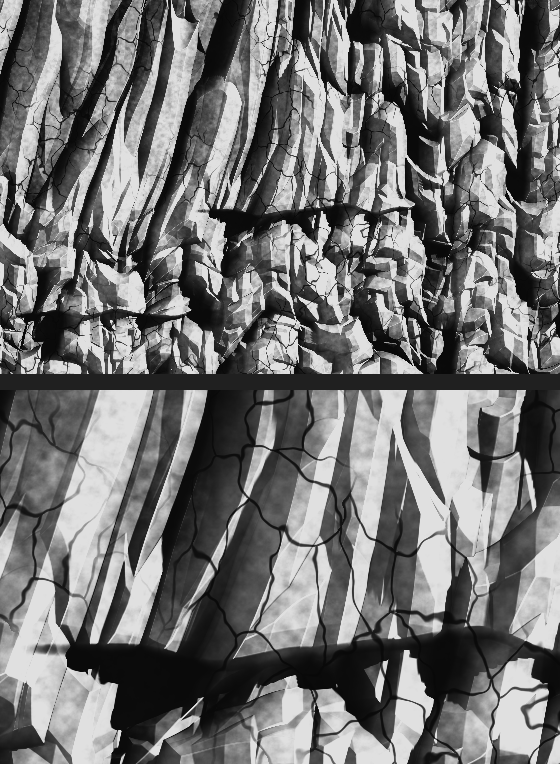
Top, the full canvas; bottom, a detail of the centre.
A Shadertoy shader for this texture:

```glsl
// A cliff of broken basalt columns in hard, raking black and white light.
// Convex faceted blocks on a leaning grid are joined into a height field,
// which is then lit, shadowed by a short ray march and lined with cracks.

const vec3 SUN_DIR = vec3(0.72, 0.40, 0.565);
const vec3 FILL_DIR = vec3(-0.64, 0.3, 0.7);
const float SLOPE_STEP = 0.0016;
const float SHADOW_REACH = 0.13;
const int SHADOW_STEPS = 16;

float hash(vec2 p) {
    return fract(sin(dot(p, vec2(127.1, 311.7))) * 43758.545);
}

vec2 hash2(vec2 p) {
    return vec2(hash(p), hash(p + vec2(41.3, 17.9)));
}

float noise(vec2 p) {
    vec2 i = floor(p), f = fract(p);
    f = f * f * (3.0 - 2.0 * f);
    return mix(mix(hash(i), hash(i + vec2(1, 0)), f.x),
               mix(hash(i + vec2(0, 1)), hash(i + vec2(1, 1)), f.x), f.y);
}

float fbm(vec2 p) {
    float sum = 0.0, gain = 0.5;
    for (int i = 0; i < 4; i++) {
        sum += gain * noise(p);
        p = p * 2.03 + 5.7;
        gain *= 0.5;
    }
    return sum / 0.9375;
}

// Column space: x runs across the columns, y along them.
// Columns lean and grow long at the upper left, and stay short elsewhere.
vec2 columnSpace(vec2 p) {
    float wobble = noise(p * 6.0) - 0.5;
    float lean = mix(0.1, 0.28, smoothstep(0.2, 0.6, p.y)) * (1.0 - smoothstep(0.55, 1.15, p.x));
    float across = 10.0 * (p.x - lean * (p.y - 0.35) + 0.03 * wobble);
    float y = p.y + 0.05 * wobble;
    float upperRate = mix(1.9, 5.0, smoothstep(0.65, 1.1, p.x));
    float along = 6.3 * min(y, 0.45) + upperRate * max(y - 0.45, 0.0);
    return vec2(across, along + 0.16 * sin(across * 2.3));
}

// One convex block: a ridged front, an undercut, steep sides and a chipped corner.
float block(vec2 d, vec2 r, vec2 s) {
    d.x += (s.y - 0.5) * 0.5 * d.y;
    float ridge = d.x - (s.x - 0.5) * 0.4;
    float front = max(ridge * mix(0.1, 0.8, r.y), -ridge * mix(0.3, 1.3, s.y));
    front += (r.x - 0.5) * 1.2 * d.y;
    front = max(front, (-d.y - 0.05 - 0.3 * s.x) * 1.5);
    float sides = (abs(d.x) - 0.4) * 4.0;
    float ends = max((-d.y + (r.x - 0.5) * 0.9 * d.x - 0.5) * 6.0, (d.y - 0.5) * 4.5);
    float angle = 6.283 * s.x;
    float chip = dot(d, vec2(cos(angle), sin(angle))) * 2.4 - 0.7;
    return 1.1 * fract(r.x * 7.0 + s.y * 3.0) - max(max(front, sides), max(ends, chip));
}

float blocks(vec2 q) {
    vec2 cell = floor(q);
    float top = -0.5;
    for (int j = -1; j <= 1; j++)
        for (int i = -1; i <= 1; i++) {
            vec2 id = cell + vec2(i, j);
            vec2 r = hash2(id), s = hash2(id + 73.0);
            vec2 center = id + 0.5 + vec2(0.6, 0.9) * (r - 0.5);
            top = max(top, block(q - center, r, s));
        }
    return top;
}

// A recess with a ragged, sharp upper lip, between two x positions.
float recess(vec2 p, float y, float left, float right) {
    float d = p.y - y - 0.05 * noise(vec2(p.x * 13.0, y));
    float profile = smoothstep(-0.11, -0.02, d) * (1.0 - smoothstep(-0.012, 0.0, d));
    return profile * smoothstep(left - 0.1, left, p.x) * (1.0 - smoothstep(right, right + 0.1, p.x));
}

float cliff(vec2 p) {
    vec2 q = columnSpace(p);
    float smoothArea = smoothstep(0.4, 0.6, p.y) * (1.0 - smoothstep(0.6, 0.95, p.x));
    float detail = mix(0.026, 0.004, smoothArea);
    float recesses = recess(p, 0.15, 0.1, 0.52) + recess(p, 0.42, 0.6, 1.05);
    return 0.07 * blocks(q) + detail * blocks(q * vec2(1.6, 2.2) + 7.0) - 0.045 * recesses;
}

float sunlight(vec2 p, float z) {
    float blocked = 0.0;
    for (int i = 1; i <= SHADOW_STEPS; i++) {
        float t = SHADOW_REACH * float(i) / float(SHADOW_STEPS);
        float ray = z + 0.002 + t * SUN_DIR.z / length(SUN_DIR.xy);
        blocked = max(blocked, cliff(p + normalize(SUN_DIR.xy) * t) - ray);
    }
    return 1.0 - smoothstep(0.0, 0.004, blocked);
}

// Distance to the border between the two nearest scattered points.
float crackDistance(vec2 p) {
    vec2 cell = floor(p), a = vec2(9.0), b = vec2(9.0);
    for (int j = -1; j <= 1; j++)
        for (int i = -1; i <= 1; i++) {
            vec2 id = cell + vec2(i, j);
            vec2 d = id + hash2(id + 9.0) - p;
            if (dot(d, d) < dot(a, a)) { b = a; a = d; }
            else if (dot(d, d) < dot(b, b)) b = d;
        }
    return (dot(b, b) - dot(a, a)) / (2.0 * length(b - a));
}

void mainImage(out vec4 fragColor, in vec2 fragCoord) {
    vec2 p = fragCoord / iResolution.y;

    // Surface slope, roughened by fine grit
    float z = cliff(p);
    float dx = cliff(p + vec2(SLOPE_STEP, 0)) - z;
    float dy = cliff(p + vec2(0, SLOPE_STEP)) - z;
    vec2 grit = vec2(fbm(p * 110.0), fbm(p * 110.0 + 47.0)) - 0.5;
    vec3 normal = normalize(normalize(vec3(-dx, -dy, SLOPE_STEP)) + vec3(0.35 * grit, 0.0));

    // Direct sun, weak fill and darkness in the gaps
    float stain = fbm(p * 16.0 + 3.0);
    float depth = smoothstep(-0.03, 0.05, z);
    float sun = pow(max(dot(normal, SUN_DIR), 0.0), 1.4) * sunlight(p, z);
    float fill = max(dot(normal, FILL_DIR), 0.0);
    float ambient = mix(0.04, 0.23, depth) * (0.4 + 1.2 * stain) + 0.1 * fill * depth;
    float tone = (ambient + 0.85 * sun) * (0.8 + 0.4 * fbm(p * 130.0 + 11.0));

    // Fine cracks, stronger in patches
    vec2 bend = vec2(fbm(p * 14.0), fbm(p * 14.0 + 31.0));
    float crack = crackDistance(p * vec2(21.0, 14.0) + 1.3 * bend);
    float strength = 0.7 * smoothstep(0.35, 0.65, noise(p * 8.0 + 20.0));
    tone *= 1.0 - strength * (1.0 - smoothstep(0.008, 0.04, crack));

    // Contrasty print
    fragColor = vec4(vec3(0.03 + 0.85 * smoothstep(-0.02, 0.9, tone)), 1.0);
}
```
